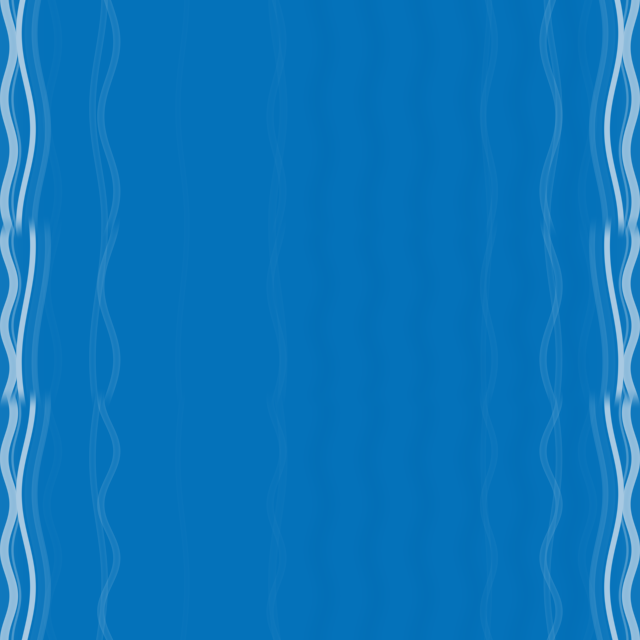
This background is drawn by a WebGL 1 fragment shader. Its source:

```glsl
precision mediump float;
// Pale ribbons ripple down both sides of a flat blue field, with faint ones inside.
// Three stacked segments share the same ribbons, each with its own wave
// phases and periods; neighbouring segments cross-fade where they meet.
uniform vec2 u_resolution;

const float TAU = 6.28319;
const vec3 BLUE = vec3(0.016, 0.447, 0.73);
const vec3 DEEP_BLUE = vec3(0.0, 0.415, 0.69);
const vec3 PALE = vec3(0.66, 0.79, 0.885);

// Coverage of a ribbon; body sets how solid its middle is against its rims.
float ribbon(float offset, float halfWidth, float body) {
  float soft = 50.0 / u_resolution.x + 0.06;
  float d = abs(offset);
  float cover = 1.0 - smoothstep(halfWidth - soft, halfWidth + soft, d);
  float rim = clamp(d / halfWidth, 0.0, 1.0);
  return cover * mix(body, 1.0, rim * rim);
}

void paint(inout vec3 color, float alpha) {
  color = mix(color, PALE, alpha);
}

// Draws one segment; peak and period hold the slow, fast, medium and drift waves.
void drawSegment(inout vec3 color, vec2 p, float weight, vec4 peak, vec4 period) {
  vec4 wave = cos(TAU * (p.y - peak) / period);
  float slow = wave.x;
  float fast = wave.y;
  float medium = wave.z;
  float drift = wave.w;

  // Broad shadow bands across the right half
  for (int i = 0; i < 6; i++) {
    float d = (p.x - 50.3 - 7.8 * float(i) - 0.7 * fast) / 1.7;
    color = mix(color, DEEP_BLUE, 0.32 * weight * exp(-d * d));
  }

  // Barely visible inner ribbons
  paint(color, weight * 0.03 * ribbon(p.x - 28.5 - 0.7 * drift, 0.4, 0.4));
  paint(color, weight * 0.04 * ribbon(p.x - 43.4 + 0.9 * drift, 0.6, 0.5));
  paint(color, weight * 0.05 * ribbon(p.x - 43.2 - medium, 0.55, 0.4));
  paint(color, weight * 0.07 * ribbon(p.x - 76.4 - 0.9 * medium, 0.5, 0.5));
  paint(color, weight * 0.05 * ribbon(p.x - 76.0 - 0.5 * drift, 0.4, 0.4));

  // Crossing pair on each side, mirrored about slightly different axes
  float mediumX = min(p.x, 103.1 - p.x);
  float driftX = min(p.x, 101.8 - p.x);
  paint(color, weight * 0.17 * ribbon(driftX - 15.4 - 0.95 * drift, 0.5, 0.4));
  paint(color, weight * 0.22 * ribbon(mediumX - 17.0 - 1.25 * medium, 0.55, 0.5));

  // Bright bundle against each border
  float edgeX = min(p.x, 100.0 - p.x);
  paint(color, weight * 0.04 * ribbon(edgeX - 8.2 - 0.9 * medium, 0.6, 0.4));
  paint(color, weight * 0.2 * ribbon(edgeX - 6.45 - 1.05 * slow, 0.45, 0.6));
  paint(color, weight * 0.08 * ribbon(edgeX - 5.8 - 1.05 * slow, 0.9, 0.7));
  paint(color, weight * 0.4 * ribbon(edgeX - 2.55 - 0.6 * fast, 0.18, 1.0));
  paint(color, weight * 0.92 * ribbon(edgeX - 1.4 - 0.75 * fast, 0.68, 0.9));
  paint(color, weight * ribbon(edgeX - 4.05 - 1.1 * slow, 0.45, 1.0));
}

void main() {
  // Percent of the canvas, with y measured downward from the top
  vec2 p = 100.0 * gl_FragCoord.xy / u_resolution;
  p.y = 100.0 - p.y;

  // Faint haze beneath the outer bundles
  float edge = min(p.x, 100.0 - p.x);
  vec3 color = mix(BLUE, PALE, 0.07 * exp(-edge * edge / 14.0));

  float pastUpper = smoothstep(33.5, 37.5, p.y);
  float pastLower = smoothstep(60.5, 64.0, p.y);
  drawSegment(color, p, 1.0 - pastUpper,
    vec4(20.2, 7.4, 6.5, 34.9), vec4(30.0, 16.1, 23.4, 35.8));
  drawSegment(color, p, pastUpper * (1.0 - pastLower),
    vec4(38.4, 44.3, 56.2, 35.2), vec4(36.5, 13.2, 22.8, 41.7));
  drawSegment(color, p, pastLower,
    vec4(91.8, 78.8, 87.2, 91.1), vec4(29.3, 14.3, 16.7, 39.0));

  gl_FragColor = vec4(color, 1.0);
}
```
